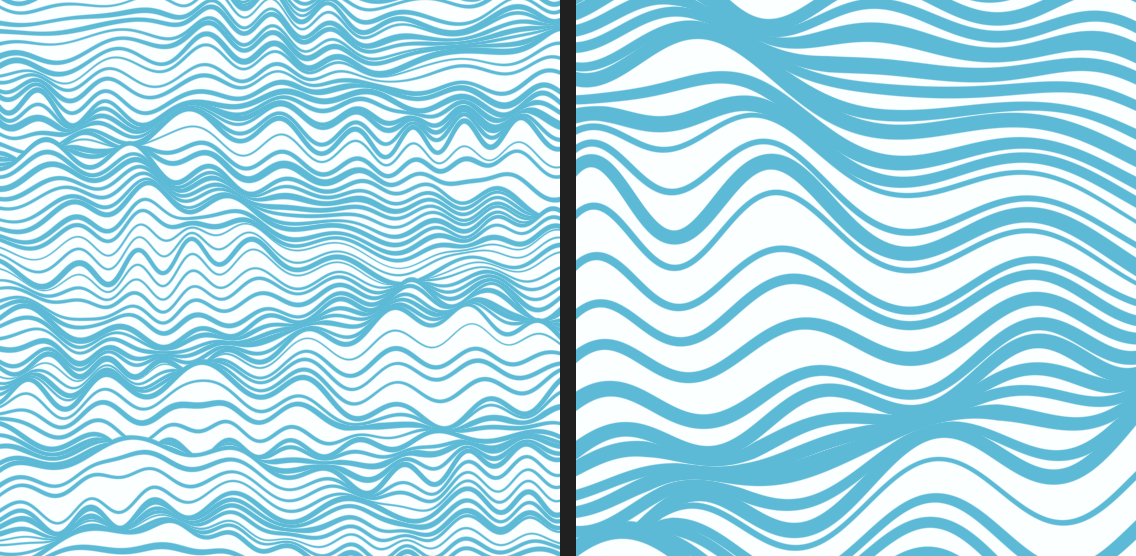
Left: the whole. Right: its middle third, enlarged.
Reproduce this pattern procedurally as a Shadertoy shader.

```glsl
// Overlapping bands of hand-inked sea waves, blue strands on white.

const vec3 PAPER = vec3(0.99, 1.0, 1.0);
const vec3 INK = vec3(0.36, 0.73, 0.84);
const float TAU = 6.2831853;
const float BAND_STEP = 0.075;
const int FIRST_BAND = -3;
const int LAST_BAND = 17;

float hash(vec2 p) {
    vec3 q = fract(p.xyx * vec3(0.1031, 0.1030, 0.0973));
    q += dot(q, q.yzx + 33.33);
    return fract((q.x + q.y) * q.z);
}

vec2 gradient(vec2 cell) {
    float angle = TAU * hash(cell);
    return vec2(cos(angle), sin(angle));
}

// Gradient noise, roughly -0.7 to 0.7
float noise(vec2 p) {
    vec2 cell = floor(p), f = fract(p);
    vec2 u = f * f * f * (f * (f * 6.0 - 15.0) + 10.0);
    vec2 e = vec2(0.0, 1.0);
    float a = dot(gradient(cell), f);
    float b = dot(gradient(cell + e.yx), f - e.yx);
    float c = dot(gradient(cell + e.xy), f - e.xy);
    float d = dot(gradient(cell + e.yy), f - e.yy);
    return mix(mix(a, b, u.x), mix(c, d, u.x), u.y);
}

// Height of a band's crest: slow drift plus a swell of uneven phase
float ridge(float x, float band) {
    float phase = 7.0 * x + 0.15 * band + 1.7 * noise(vec2(1.8 * x + 5.0, 0.61 * band + 20.3));
    float swell = smoothstep(-0.4, 0.4, noise(vec2(2.3 * x + 9.0, 0.73 * band + 60.4)));
    float drift = 0.12 * noise(vec2(1.9 * x + 3.0, 1.71 * band + 90.2));
    return BAND_STEP * band + drift + mix(0.010, 0.027, swell) * sin(TAU * phase);
}

float ridgeSlope(float x, float band) {
    const float STEP = 0.002;
    return (ridge(x + STEP, band) - ridge(x - STEP, band)) / (2.0 * STEP);
}

// Signed distance to the strands that fan between two crests
float strands(vec2 p, float band, float base, float crest, float flatten) {
    float count = 4.0 + floor(3.0 * hash(vec2(band + 30.0, 7.0)));
    float spacing = (crest - base) / count;
    float dist = 1.0;
    for (float k = 1.0; k < count; k++) {
        float id = 5.3 * band + 1.7 * k + 130.0;
        float wander = 0.9 * noise(vec2(3.0 * p.x, id));
        float height = base + spacing * (k + wander);
        float width = mix(0.0014, 0.0054, hash(vec2(band + 50.0, k)));
        width *= 1.0 + 0.8 * noise(vec2(5.0 * p.x + 11.0, id));
        width = min(width, 0.3 * spacing + 0.0014);
        dist = min(dist, abs(p.y - height) * flatten - width);
    }
    return dist;
}

void mainImage(out vec4 fragColor, in vec2 fragCoord) {
    vec2 p = fragCoord / iResolution.y;

    // Climb from the front band to the first crest above this point
    float front = -1.0, crest = 2.0, band = float(FIRST_BAND);
    for (int i = FIRST_BAND; i <= LAST_BAND; i++) {
        band = float(i);
        crest = ridge(p.x, band);
        if (crest > p.y) break;
        front = max(front, crest);
    }

    // Correct vertical distances for the local steepness
    float base = ridge(p.x, band - 1.0);
    float rise = clamp((p.y - base) / max(crest - base, 0.0001), 0.0, 1.0);
    float slope = mix(ridgeSlope(p.x, band - 1.0), ridgeSlope(p.x, band), rise);
    float flatten = inversesqrt(1.0 + slope * slope);

    // Heavy outlines along both borders, finer strands between them
    float outline = 0.0043 + 0.003 * noise(4.0 * p + 17.0);
    float border = min(p.y - front, crest - p.y) * flatten - outline;
    float dist = min(border, strands(p, band, base, crest, flatten));

    float soft = 0.9 / iResolution.y;
    fragColor = vec4(mix(INK, PAPER, smoothstep(-soft, soft, dist)), 1.0);
}
```
